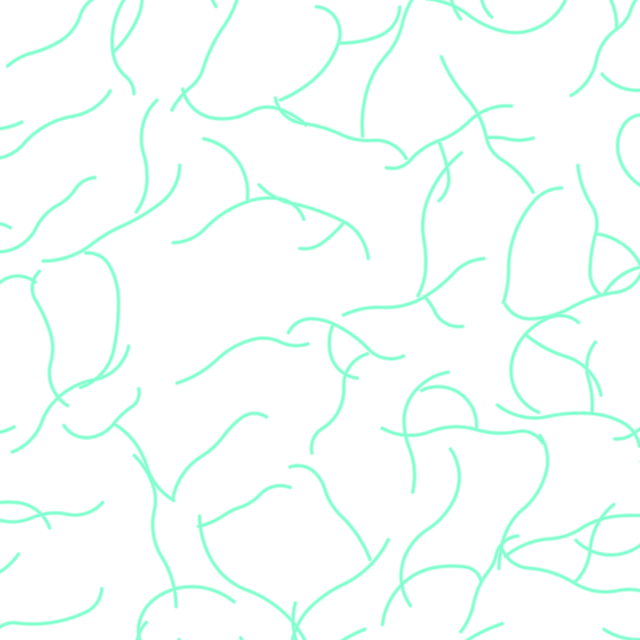
A WebGL 1 fragment shader for this pattern:

```glsl
precision highp float;

uniform vec2 u_resolution;

const float PI = 3.14159265;
const float GRID = 7.0;            // strokes per canvas side
const float HALF_WIDTH = 0.0026;   // in canvas units
const float SOFTNESS = 0.0022;
const float BRANCH_CHANCE = 0.3;
const vec3 PAPER = vec3(1.0);
const vec3 MINT = vec3(0.5, 1.0, 0.807);

float hash(vec2 cell, float salt) {
  return fract(sin(dot(cell, vec2(127.1, 311.7)) + salt * 74.7) * 43758.5453);
}

// Maps 0..1 to a left or right turn that is never straight
float signedTurn(float h, float low, float high) {
  float x = h * 2.0 - 1.0;
  return (x < 0.0 ? -1.0 : 1.0) * mix(low, high, abs(x));
}

vec2 rotate(vec2 v, float angle) {
  float c = cos(angle), s = sin(angle);
  return vec2(c * v.x - s * v.y, s * v.x + c * v.y);
}

// End of an arc that starts at the origin heading along +x
vec2 arcEnd(float len, float turn) {
  return vec2(sin(turn), 1.0 - cos(turn)) * len / turn;
}

// Distance to that arc
float arcDistance(vec2 p, float len, float turn) {
  if (turn < 0.0) {
    p.y = -p.y;
    turn = -turn;
  }
  float radius = len / turn;
  float angle = atan(p.x, radius - p.y);
  if (angle > 0.0 && angle < turn) {
    return abs(length(p - vec2(0.0, radius)) - radius);
  }
  return min(length(p), length(p - arcEnd(len, turn)));
}

// Two arcs joined smoothly, running out from the origin
float limbDistance(vec2 p, float heading, vec2 cell, float salt) {
  float len = mix(0.07, 0.165, hash(cell, salt + 1.0));
  float first = len * mix(0.35, 0.6, hash(cell, salt + 2.0));
  float turnA = signedTurn(hash(cell, salt + 3.0), 0.2, 0.85);
  float turnB = signedTurn(hash(cell, salt + 4.0), 0.3, 1.35);

  vec2 q = rotate(p, -heading);
  float d = arcDistance(q, first, turnA);
  q = rotate(q - arcEnd(first, turnA), -turnA);
  return min(d, arcDistance(q, len - first, turnB));
}

// Two opposite limbs from an anchor, sometimes with a side branch
float strokeDistance(vec2 p, vec2 cell) {
  vec2 jitter = vec2(hash(cell, 1.0), hash(cell, 2.0));
  vec2 q = p - (cell + mix(vec2(0.2), vec2(0.8), jitter)) / GRID;

  // Headings lean towards the rising diagonal
  float spread = hash(cell, 3.0) + hash(cell, 4.0) - 1.0;
  float heading = PI * (0.25 + 0.5 * spread);

  float d = limbDistance(q, heading, cell, 10.0);
  d = min(d, limbDistance(q, heading + PI, cell, 20.0));
  if (hash(cell, 5.0) < BRANCH_CHANCE) {
    float fork = signedTurn(hash(cell, 6.0), 0.9, 1.9);
    d = min(d, limbDistance(q, heading + fork, cell, 30.0));
  }
  return d;
}

void main() {
  vec2 p = gl_FragCoord.xy / u_resolution.y;
  vec2 home = floor(p * GRID);

  // Nearest stroke among the neighbouring cells
  float d = 1.0;
  for (int j = -1; j <= 1; j++) {
    for (int i = -1; i <= 1; i++) {
      d = min(d, strokeDistance(p, home + vec2(float(i), float(j))));
    }
  }

  float soft = max(SOFTNESS, 1.0 / u_resolution.y);
  float ink = 1.0 - smoothstep(HALF_WIDTH - soft, HALF_WIDTH + soft, d);
  gl_FragColor = vec4(mix(PAPER, MINT, ink), 1.0);
}
```
